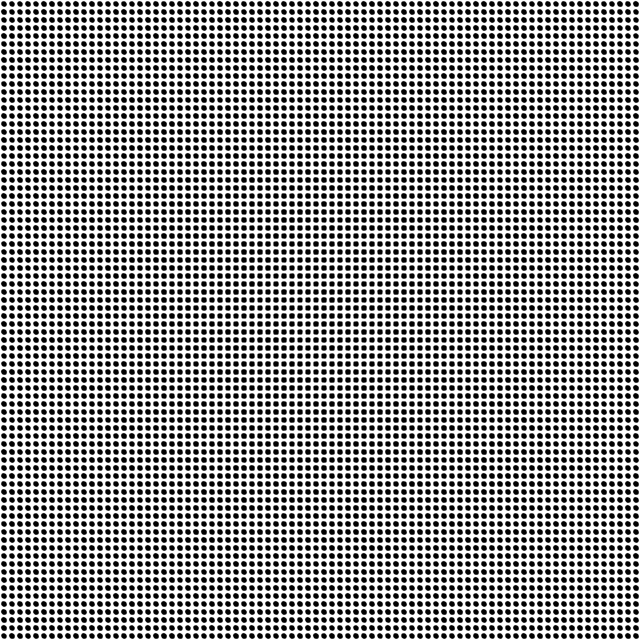
Write a Shadertoy shader that draws this pattern.

```glsl
// Square grid of small black dots that drift from squarish to slanted ovals, tiling seamlessly.

const float REPEATS = 80.0;        // dots across and down
const float DOT_RADIUS = 0.347;    // in cells
const float SIZE_JITTER = 0.03;    // random size change per dot
const float STRETCH = 0.07;        // slant of the outer dots
const float SQUARENESS = 1.0;      // added to the norm exponent at the centre
const float SHRINK = 0.05;         // size lost at the centre
const float WOBBLE = 0.02;         // uneven outline, relative to the radius
const float EDGE_PIXELS = 1.5;     // width of the smoothed edge
const vec3 PAPER = vec3(1.0);
const vec3 INK = vec3(0.005);
const float TAU = 6.2831853;

float hash(vec2 p) {
    vec3 q = fract(vec3(p.xyx) * 0.1031);
    q += dot(q, q.yzx + 33.33);
    return fract((q.x + q.y) * q.z);
}

// Stretches a shape along the falling diagonal, keeping its area
vec2 stretchDiagonal(vec2 p, float amount) {
    vec2 falling = vec2(1.0, -1.0) * 0.5 * (p.x - p.y);
    vec2 rising = vec2(1.0, 1.0) * 0.5 * (p.x + p.y);
    return falling / (1.0 + amount) + rising * (1.0 + amount);
}

// Length under a norm between round (2) and square (large)
float roundedLength(vec2 p, float exponent) {
    vec2 q = pow(abs(p) + 1e-5, vec2(exponent));
    return pow(q.x + q.y, 1.0 / exponent);
}

void mainImage(out vec4 fragColor, in vec2 fragCoord) {
    vec2 grid = fragCoord / iResolution.xy * REPEATS;
    vec2 id = floor(grid);
    vec2 cell = fract(grid) - 0.5;

    // Slow wrapping drift: 1 in the middle of the tile, 0 at its edges
    vec2 wave = 0.5 - 0.5 * cos(TAU * (id + 0.5) / REPEATS);
    float middle = wave.x * wave.y;

    // Shape and size of this dot
    float random = hash(id);
    float exponent = 2.0 + SQUARENESS * middle;
    float angle = atan(cell.y, cell.x);
    float radius = DOT_RADIUS * (1.0 - SHRINK * middle);
    radius *= 1.0 + SIZE_JITTER * (2.0 * random - 1.0);
    radius *= 1.0 + WOBBLE * sin(5.0 * angle + TAU * random);
    vec2 p = stretchDiagonal(cell, STRETCH * (1.0 - middle));
    float dist = roundedLength(p, exponent) - radius;

    // Soft edge, measured in pixels of the canvas
    float halfEdge = 0.5 * EDGE_PIXELS * REPEATS / min(iResolution.x, iResolution.y);
    float coverage = 1.0 - smoothstep(-halfEdge, halfEdge, dist);

    fragColor = vec4(mix(PAPER, INK, coverage), 1.0);
}
```
